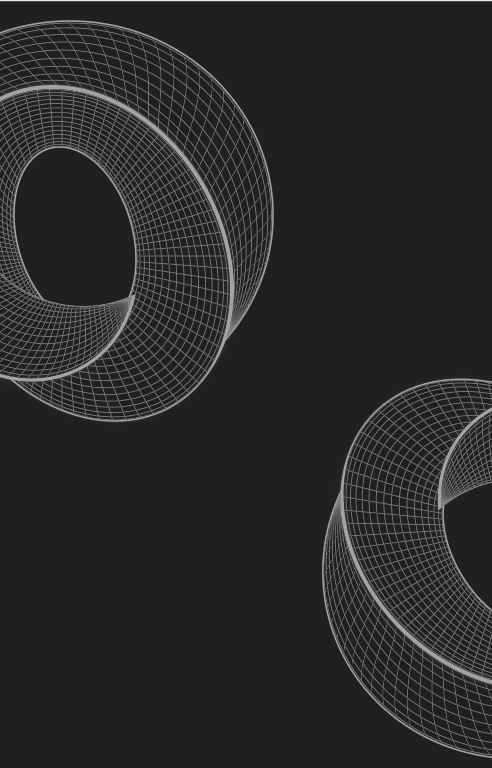
A WebGL 2 fragment shader for this background:

```glsl
#version 300 es
precision highp float;
// Two wireframe twisted rings on charcoal, cropped by the canvas sides.
// Each ring is three bands between tilted ellipses; every band carries a
// foreshortened mesh. The second ring is the first one, turned and moved.

uniform vec2 u_resolution;
out vec4 fragColor;

const float TAU = 6.2831853;
const float CANVAS_HEIGHT = 768.0;        // design units, y pointing down
const vec3 CHARCOAL = vec3(0.127);
const vec3 WIRE = vec3(0.64);
const vec3 TRIM = vec3(0.93);
const float TRIM_WIDTH = 1.2;
const float MESH_STRENGTH = 0.72;
const float MESH_HALF_WIDTH = 0.42;
const float EDGE_HALF_WIDTH = 0.8;
const float RIDGE_HALF_WIDTH = 2.0;
const float FORESHORTENING = 0.75;
const float RIBS = 84.0;
const vec2 RIB_CENTER = vec2(62.0, 256.0);

// Placement of the second ring: shared pivot, turn and scale
const vec2 PIVOT = vec2(131.0, 293.0);
const vec2 TURNED_PIVOT = vec2(443.0, 510.0);
const float TURN = 2.859;
const float TURNED_SCALE = 0.985;

// Approximate signed distance to an ellipse sheared by a correlation k
float ellipse(vec2 p, vec2 center, vec2 radii, float k) {
    vec2 u = (p - center) / radii;
    vec2 g = (u - k * u.yx) / (1.0 - k * k);
    float q = sqrt(max(dot(u, g), 1e-6));
    return (q - 1.0) * q / max(length(g / radii), 1e-5);
}

float inside(float d, float px) {
    return clamp(0.5 - d / px, 0.0, 1.0);
}

float stroke(float d, float halfWidth, float px) {
    return clamp(0.5 + (halfWidth - abs(d)) / px, 0.0, 1.0);
}

// Lines at whole values of x; crowded lines fade to their mean coverage
float lines(float x, float density, float px) {
    float spacing = 1.0 / max(density, 1e-4);
    float d = abs(fract(x + 0.5) - 0.5) * spacing;
    float mean = min(2.0 * MESH_HALF_WIDTH / spacing, 1.0);
    float crowding = smoothstep(0.35, 0.8, px / spacing);
    return mix(stroke(d, MESH_HALF_WIDTH, px), mean, crowding);
}

// Mesh of a band, running from its inner edge to its outer edge
float mesh(vec2 p, float inner, float outer, float count, float twist, float px) {
    float span = inner - outer;
    float v = clamp(inner / (abs(span) < 0.01 ? 0.01 : span), 0.0, 1.0);
    float t = mix(v, acos(1.0 - 2.0 * v) * 2.0 / TAU, FORESHORTENING);
    float across = t * count;
    float density = length(vec2(dFdx(across), dFdy(across))) / px;
    vec2 arm = p - RIB_CENTER;
    float around = atan(arm.y, arm.x) / TAU * RIBS + twist * t;
    float ribDensity = RIBS / (TAU * max(length(arm), 1.0));
    return MESH_STRENGTH * max(lines(across, density, px), lines(around, ribDensity, px));
}

// Wire coverage of one ring
float ring(vec2 p, float px) {
    float back = ellipse(p, vec2(70.0, 215.0), vec2(203.0, 194.0), 0.0);
    float ridge = ellipse(p, vec2(83.5, 254.0), vec2(148.5, 167.0), 0.212);
    float hole = ellipse(p, vec2(75.0, 237.0), vec2(61.0, 90.0), 0.25);
    float fold = ellipse(p, vec2(20.0, 260.0), vec2(116.0, 120.0), 0.1);
    float lip = length(p - vec2(83.0, 186.0)) - 120.0;

    // Outer side, ending where it slips behind the ridge
    float backMask = inside(max(back, p.y - 342.0), px) * inside(-ridge, px);
    float ink = backMask * mesh(p, ridge, back, 11.0, 4.0, px);
    ink = max(ink, stroke(back, EDGE_HALF_WIDTH, px) * inside(-ridge, px) * step(p.y, 342.0));

    // Front side, with its heavy ridge thinning along the bottom
    float frontMask = inside(ridge, px) * inside(-hole, px);
    ink = max(ink, frontMask * mesh(p, hole, ridge, 18.0, 0.0, px));
    ink = max(ink, stroke(hole, EDGE_HALF_WIDTH, px));
    float weight = mix(RIDGE_HALF_WIDTH, EDGE_HALF_WIDTH, smoothstep(310.0, 390.0, p.y));
    ink = max(ink, stroke(ridge, weight, px));
    ink = max(ink, 0.5 * exp(-abs(ridge) / weight));

    // Inner side seen through the hole, covering the front side
    float foldRegion = max(max(fold, -lip), 255.0 - p.y);
    float foldInk = mesh(p, lip, fold, 15.0, -4.0, px);
    foldInk = max(foldInk, stroke(lip, EDGE_HALF_WIDTH, px));
    ink = mix(ink, foldInk, inside(foldRegion, px));
    float foldEdge = stroke(fold, 1.5, px) + 0.35 * exp(-abs(fold) / 2.0);
    return max(ink, min(foldEdge, 1.0) * inside(-lip, px) * step(285.0, p.y));
}

void main() {
    float px = CANVAS_HEIGHT / u_resolution.y;
    vec2 p = vec2(gl_FragCoord.x, u_resolution.y - gl_FragCoord.y) * px;

    float c = cos(TURN), s = sin(TURN);
    vec2 arm = (p - TURNED_PIVOT) / TURNED_SCALE;
    vec2 turned = PIVOT + vec2(c * arm.x + s * arm.y, c * arm.y - s * arm.x);

    float ink = max(ring(p, px), ring(turned, px / TURNED_SCALE));
    vec3 color = mix(CHARCOAL, WIRE, ink);

    // Pale trim along the top
    color = mix(color, TRIM, inside(p.y - TRIM_WIDTH, px));
    fragColor = vec4(color, 1.0);
}
```
